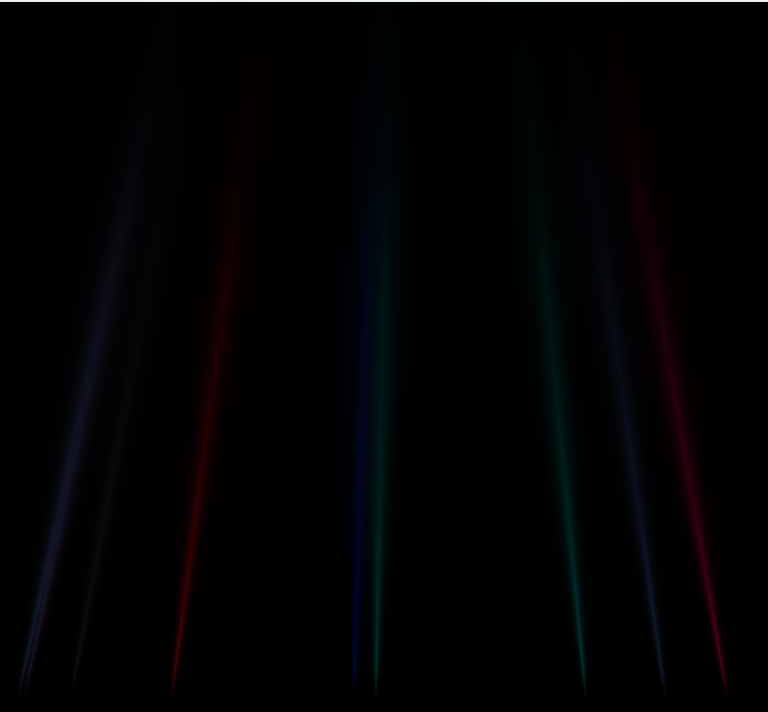
Write a Shadertoy shader that draws this background.

```glsl
// Dim coloured light beams rising from points along the floor of a black stage.
// Each beam is a line leaning towards a shared axis; it widens and fades with
// height, with an exponential falloff across. A pale rule closes the top edge.

const int BEAMS = 9;

// Horizontal position of each beam's foot, as a share of the width.
const float feet[BEAMS] = float[](
    0.021, 0.029, 0.090, 0.222, 0.460, 0.489, 0.764, 0.868, 0.949);

const vec3 tints[BEAMS] = vec3[](
    vec3(0.06, 0.10, 0.18),   // slate blue
    vec3(0.10, 0.07, 0.14),   // dusky violet
    vec3(0.06, 0.06, 0.06),   // grey
    vec3(0.29, 0.01, 0.02),   // red
    vec3(0.00, 0.03, 0.23),   // deep blue
    vec3(0.00, 0.21, 0.18),   // teal
    vec3(0.00, 0.22, 0.20),   // teal
    vec3(0.07, 0.11, 0.20),   // slate blue
    vec3(0.33, 0.00, 0.11));  // crimson

// Strength of one beam at a point; height is measured from its foot.
float beam(vec2 uv, float foot, float height) {
    float axis = foot + 0.39 * (0.534 - foot) * height;
    float spread = 0.0009 + 0.022 * height;
    float across = abs(uv.x - axis) / spread;
    // Round the crest slightly so the core stays smooth.
    float profile = exp(0.3 - sqrt(across * across + 0.09));
    float rise = smoothstep(0.0, 0.06, height);
    float fade = exp(-2.0 * height) * (1.0 - 0.75 * smoothstep(0.5, 1.0, height));
    return profile * rise * fade;
}

void mainImage(out vec4 fragColor, in vec2 fragCoord) {
    vec2 uv = fragCoord / iResolution.xy;
    float height = max(uv.y - 0.008, 0.0);

    // Overlapping beams add their light.
    vec3 color = vec3(0.0);
    for (int i = 0; i < BEAMS; i++) {
        color += tints[i] * beam(uv, feet[i], height);
    }

    // Pale rule along the top, softened over one pixel.
    float pixel = 1.0 / iResolution.y;
    float rule = smoothstep(-0.5 * pixel, 0.5 * pixel, uv.y - 0.9972);
    color = mix(color, vec3(0.93, 0.95, 0.95), rule);

    fragColor = vec4(color, 1.0);
}
```
